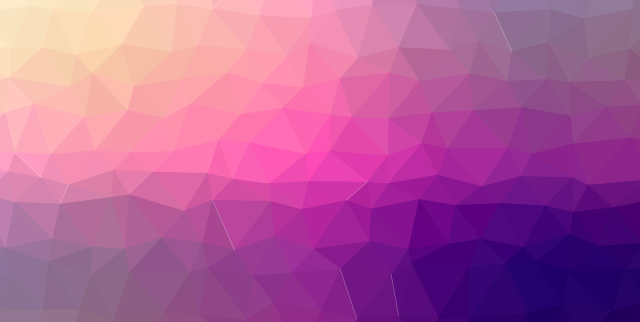
This background is drawn by a Shadertoy shader. Its source:

```glsl
// Low-poly backdrop: a staggered, jittered grid of corners split into triangles.
// Each facet takes one flat colour, the average of a single palette read
// across the canvas and the same palette read down it.

const float ASPECT = 1.984;          // layout width in canvas heights
const float COLUMN = 0.124;          // spacing of corners along a row
const vec2 JITTER = vec2(0.078, 0.056); // full range of corner displacement
const float FACET_VARIATION = 0.018; // brightness difference between facets
const float SEAM_CHANCE = 0.03;      // share of cells with a pale seam
const float SEAM_STRENGTH = 0.22;

// Heights of the corner rows, measured down from the top edge
const int ROWS = 12;
const float ROW_Y[ROWS] = float[ROWS](
    -0.09, 0.03, 0.155, 0.245, 0.345, 0.455,
    0.555, 0.63, 0.75, 0.835, 0.965, 1.09);

// Cream, sand, coral, hot pink, violet, indigo, navy
const int STOPS = 7;
const vec3 PALETTE[STOPS] = vec3[STOPS](
    vec3(0.99, 0.93, 0.80), vec3(0.97, 0.82, 0.66), vec3(1.00, 0.57, 0.67),
    vec3(1.00, 0.29, 0.72), vec3(0.46, 0.03, 0.54), vec3(0.12, 0.00, 0.43),
    vec3(0.14, 0.00, 0.36));

float hash(vec2 p) {
    vec3 q = fract(p.xyx * vec3(0.1031, 0.1030, 0.0973));
    q += dot(q, q.yzx + 33.33);
    return fract((q.x + q.y) * q.z);
}

vec3 palette(float t) {
    float s = clamp(t, 0.0, 1.0) * float(STOPS - 1);
    int i = min(int(s), STOPS - 2);
    return mix(PALETTE[i], PALETTE[i + 1], s - float(i));
}

float stagger(int row) {
    return 0.5 * float(row % 2);
}

vec2 corner(int column, int row) {
    vec2 id = vec2(float(column), float(row)) + 17.0;
    vec2 offset = vec2(hash(id), hash(id + 51.7)) - 0.5;
    return vec2((float(column) + stagger(row)) * COLUMN, ROW_Y[row]) + offset * JITTER;
}

float cross2(vec2 a, vec2 b) {
    return a.x * b.y - a.y * b.x;
}

// Signed distance to the line a-b
float lineSide(vec2 p, vec2 a, vec2 b) {
    return cross2(normalize(b - a), p - a);
}

float segmentDistance(vec2 p, vec2 a, vec2 b) {
    vec2 d = b - a;
    return length(p - a - d * clamp(dot(p - a, d) / dot(d, d), 0.0, 1.0));
}

// Adds a facet to the sum: rgb is weighted colour, a is coverage
void addFacet(inout vec4 sum, vec2 p, vec2 a, vec2 b, vec2 c, float pixel) {
    float winding = sign(cross2(b - a, c - a));
    float inside = min(min(lineSide(p, a, b) * winding, lineSide(p, b, c) * winding),
                       lineSide(p, c, a) * winding);
    float coverage = smoothstep(-0.6 * pixel, 0.6 * pixel, inside);
    if (coverage <= 0.0) return;
    vec2 center = (a + b + c) / 3.0;
    vec3 color = 0.5 * (palette(center.x / ASPECT) + palette(center.y));
    color += (hash(floor(center * 900.0)) - 0.5) * 2.0 * FACET_VARIATION;
    sum += vec4(color, 1.0) * coverage;
}

void mainImage(out vec4 fragColor, in vec2 fragCoord) {
    vec2 uv = fragCoord / iResolution.xy;
    vec2 p = vec2(uv.x * ASPECT, 1.0 - uv.y);
    float pixel = 1.0 / iResolution.y;

    // Find the band of rows around this point
    int band = 0;
    for (int r = 1; r < ROWS - 1; r++) if (p.y > ROW_Y[r]) band = r;
    int column = int(floor(p.x / COLUMN));

    // Gather the facets of nearby cells, split along the shorter diagonal
    vec4 sum = vec4(0.0);
    float seam = 0.0;
    for (int r = max(band - 1, 0); r <= min(band + 1, ROWS - 2); r++) {
        for (int c = column - 2; c <= column + 1; c++) {
            vec2 a = corner(c, r), b = corner(c + 1, r);
            vec2 d = corner(c, r + 1), e = corner(c + 1, r + 1);
            bool falling = distance(a, e) < distance(b, d);
            vec2 from = falling ? a : b, to = falling ? e : d;
            addFacet(sum, p, from, to, falling ? b : a, pixel);
            addFacet(sum, p, from, to, falling ? d : e, pixel);
            if (hash(vec2(float(c), float(r)) + 90.3) < SEAM_CHANCE)
                seam = max(seam, 1.0 - smoothstep(0.0, 0.003, segmentDistance(p, from, to)));
        }
    }

    vec3 color = sum.a > 0.0 ? sum.rgb / sum.a : 0.5 * (palette(uv.x) + palette(p.y));
    fragColor = vec4(mix(color, vec3(1.0), seam * SEAM_STRENGTH), 1.0);
}
```
